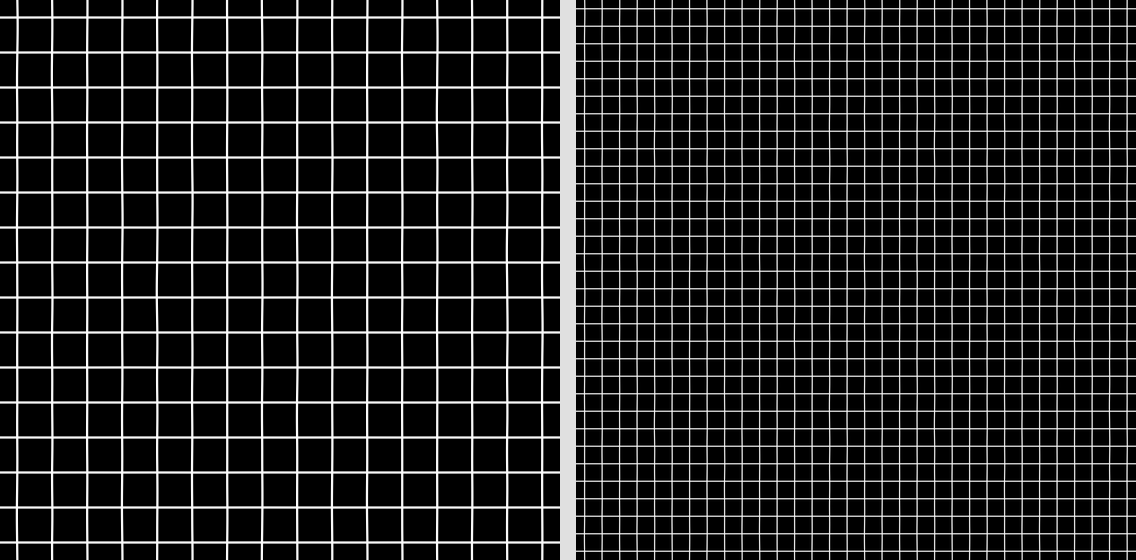
Left, the tile; right, the same tile 2 across and 2 down.
A WebGL 1 fragment shader for this pattern:

```glsl
precision highp float;

// A square grid of thin off-white lines on black, half a cell in from the edges.
// Each line is an exact box-filtered stripe; a per-line wrapping gradient
// noise bends it very slightly, mostly the upright ones.

#define CELLS 16.0               // repeats across and down
#define LINE_WIDTH 0.064         // in cells
#define UPRIGHT_SHIFT -0.008     // offset of upright lines, in cells
#define UPRIGHT_WOBBLE 0.03      // bend of upright lines, in cells
#define LEVEL_WOBBLE 0.003       // bend of level lines, in cells
#define WOBBLE_PERIOD 8.0        // noise knots along the canvas
#define LINE_COLOR vec3(0.975)
#define GROUND_COLOR vec3(0.0)

uniform vec2 u_resolution;

float hash(vec2 p) {
    vec3 q = fract(vec3(p.xyx) * 0.1031);
    q += dot(q, q.yzx + 33.33);
    return fract((q.x + q.y) * q.z);
}

// Slope in -1..1 at a knot, wrapping along the line.
float knotSlope(float knot, float seed) {
    return 2.0 * hash(vec2(mod(knot, WOBBLE_PERIOD), seed)) - 1.0;
}

// One-dimensional gradient noise; t in 0..1 spans the canvas.
float lineNoise(float t, float seed) {
    float x = t * WOBBLE_PERIOD + hash(vec2(seed, 7.0));
    float knot = floor(x);
    float f = x - knot;
    float fade = f * f * f * (f * (f * 6.0 - 15.0) + 10.0);
    return mix(knotSlope(knot, seed) * f,
               knotSlope(knot + 1.0, seed) * (f - 1.0), fade);
}

// Share of a pixel covered by a stripe centred on zero.
float stripeCoverage(float offset, float pixel) {
    float halfWidth = 0.5 * LINE_WIDTH;
    float upper = min(offset + 0.5 * pixel, halfWidth);
    float lower = max(offset - 0.5 * pixel, -halfWidth);
    return clamp((upper - lower) / pixel, 0.0, 1.0);
}

void main() {
    vec2 uv = gl_FragCoord.xy / u_resolution;
    vec2 pixel = CELLS / u_resolution;
    vec2 cell = floor(uv * CELLS);
    vec2 offset = fract(uv * CELLS) - 0.5;

    // Bend the lines
    offset.x -= UPRIGHT_SHIFT + UPRIGHT_WOBBLE * lineNoise(uv.y, cell.x + 1.0);
    offset.y -= LEVEL_WOBBLE * lineNoise(uv.x, cell.y + 41.0);

    // Join both sets of lines
    float upright = stripeCoverage(offset.x, pixel.x);
    float level = stripeCoverage(offset.y, pixel.y);
    float ink = 1.0 - (1.0 - upright) * (1.0 - level);

    gl_FragColor = vec4(mix(GROUND_COLOR, LINE_COLOR, ink), 1.0);
}
```
